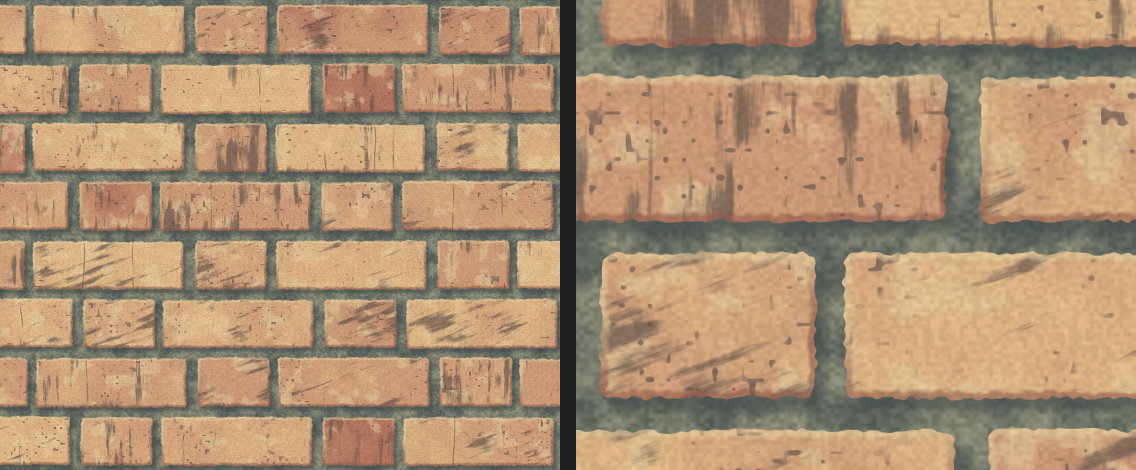
Left, the full canvas; right, a detail of the centre.
A WebGL 1 fragment shader for this texture:

```glsl
precision highp float;
// Weathered brick wall: eight courses of alternating long and short clay bricks in grey-green mortar.
uniform vec2 u_resolution;

const float ROWS = 8.0;          // one unit is the height of a course
const float PERIOD = 4.124;      // long brick + short brick + two joints
const float SPLIT = 2.735;       // border between long and short cell

const vec3 PEACH = vec3(0.86, 0.71, 0.52);
const vec3 CLAY = vec3(0.79, 0.60, 0.46);
const vec3 RUST = vec3(0.66, 0.41, 0.34);
const vec3 CREAM = vec3(0.88, 0.79, 0.61);
const vec3 SOOT = vec3(0.38, 0.32, 0.29);
const vec3 MORTAR_LIGHT = vec3(0.52, 0.53, 0.45);
const vec3 MORTAR_DARK = vec3(0.36, 0.39, 0.36);
const vec3 SHADOW = vec3(0.26, 0.29, 0.29);

struct Brick {
  vec2 local;    // position from the brick centre
  vec2 extent;   // half size
  vec2 id;
  float dist;    // signed distance, negative inside
};

float hash(vec2 p) {
  return fract(sin(dot(p, vec2(127.1, 311.7))) * 43758.5453);
}

float noise(vec2 p) {
  vec2 i = floor(p);
  vec2 f = fract(p);
  f = f * f * (3.0 - 2.0 * f);
  return mix(mix(hash(i), hash(i + vec2(1.0, 0.0)), f.x),
             mix(hash(i + vec2(0.0, 1.0)), hash(i + 1.0), f.x), f.y);
}

float fbm(vec2 p) {
  float sum = 0.0;
  float amp = 0.52;
  for (int i = 0; i < 5; i++) {
    sum += amp * noise(p);
    p = p * 2.03 + 17.3;
    amp *= 0.5;
  }
  return sum;
}

vec2 rotate(vec2 p, float a) {
  return vec2(cos(a) * p.x + sin(a) * p.y, cos(a) * p.y - sin(a) * p.x);
}

float roundedBox(vec2 p, vec2 extent, float radius) {
  vec2 q = abs(p) - extent + radius;
  return length(max(q, 0.0)) + min(max(q.x, q.y), 0.0) - radius;
}

// Nearest brick, with slight shifts between courses and single bricks
Brick findBrick(vec2 p) {
  float row = floor(p.y);
  float shift = mix(2.758, 0.584, mod(row, 2.0)) + 0.08 * (hash(vec2(row, 4.0)) - 0.5);
  float x = p.x - shift + 0.075;
  float col = floor(x / PERIOD);
  float u = x - col * PERIOD;
  float isShort = step(SPLIT, u);
  Brick b;
  b.id = vec2(col * 2.0 + isShort, row);
  vec2 jitter = vec2(hash(b.id + 5.1), hash(b.id + 8.7)) - 0.5;
  vec2 centre = vec2(mix(1.355, 3.4415, isShort), 0.49) + 0.03 * jitter;
  b.local = rotate(vec2(u, fract(p.y)) - centre, 0.008 * jitter.x);
  b.extent = vec2(mix(1.28, 0.6085, isShort), 0.41) + 0.015 * jitter.yx;
  float chips = 0.022 * (noise(p * 7.0) - 0.5) + 0.025 * (noise(p * 26.0) - 0.5);
  b.dist = roundedBox(b.local, b.extent, 0.055) + chips;
  return b;
}

vec3 mortarColor(vec2 p) {
  vec3 color = mix(MORTAR_DARK, MORTAR_LIGHT, smoothstep(0.25, 0.72, fbm(p * 5.0)));
  color *= 0.86 + 0.28 * noise(p * 38.0);
  // Shade cast by the brick above and to the left
  float shade = 1.0 - smoothstep(-0.05, 0.05, findBrick(p + vec2(-0.055, 0.07)).dist);
  return mix(color, SHADOW, 0.6 * shade);
}

vec3 brickColor(Brick b) {
  vec2 q = b.local + 13.7 * b.id;
  float isShort = mod(b.id.x, 2.0);
  float patches = fbm(q * 1.6);

  // Fired clay tone, redder on some of the short bricks
  float tone = hash(b.id + 2.3) * 0.85 + 0.28 * isShort + 0.7 * (patches - 0.5);
  vec3 color = mix(PEACH, CLAY, smoothstep(0.1, 0.6, tone));
  color = mix(color, RUST, 0.75 * smoothstep(0.72, 1.1, tone));
  color = mix(color, CREAM, 0.5 * smoothstep(0.55, 0.68, fbm(q * 4.0 + 31.0)));

  // Soot drawn out along upright or slanted strokes
  float wear = hash(b.id + 6.9) * 0.8 + 0.2 * isShort;
  float angle = mix(0.35, 1.57, step(0.6, hash(b.id + 1.9)));
  float strokes = fbm(rotate(q, angle) * vec2(2.0, 13.0));
  float stain = 0.5 * strokes + 0.5 * fbm(q * 1.9 + 57.0);
  color = mix(color, SOOT, 0.68 * smoothstep(0.63 - 0.15 * wear, 0.76 - 0.12 * wear, stain));
  float specks = smoothstep(0.78, 0.9, noise(q * 19.0)) * smoothstep(0.42, 0.62, patches);
  color = mix(color, SOOT, 0.65 * specks);

  // Fine upright cracks at the thirds of long bricks
  float crack = abs(abs(b.local.x) - 0.42 + 0.05 * (noise(q * 3.0) - 0.5));
  float cracked = (1.0 - isShort) * step(0.4, hash(b.id + 3.4)) * smoothstep(0.3, 0.6, noise(q * 4.0));
  color = mix(color, SOOT, 0.5 * cracked * (1.0 - smoothstep(0.004, 0.018, crack)));

  // Rusty border, pale lit arris and shaded underside
  float ends = smoothstep(0.14, 0.02, 0.0) + smoothstep(-0.13, -0.03, b.dist);
  color = mix(color, RUST, 0.4 * clamp(ends - 1.0, 0.0, 1.0) * smoothstep(0.35, 0.65, fbm(q * 3.0 + 9.0)));
  float rim = smoothstep(-0.055, -0.02, b.dist);
  float lit = smoothstep(-0.3, 0.5, dot(b.local / b.extent, vec2(-0.35, 0.65)));
  color = mix(color, mix(RUST * 0.85, CREAM, lit), 0.6 * rim);
  return color * (0.94 + 0.12 * noise(q * 42.0));
}

void main() {
  vec2 p = gl_FragCoord.xy / u_resolution.y * ROWS;
  float edge = ROWS / u_resolution.y;
  Brick b = findBrick(p);
  float cover = 1.0 - smoothstep(-edge, edge, b.dist);
  gl_FragColor = vec4(mix(mortarColor(p), brickColor(b), cover), 1.0);
}
```
